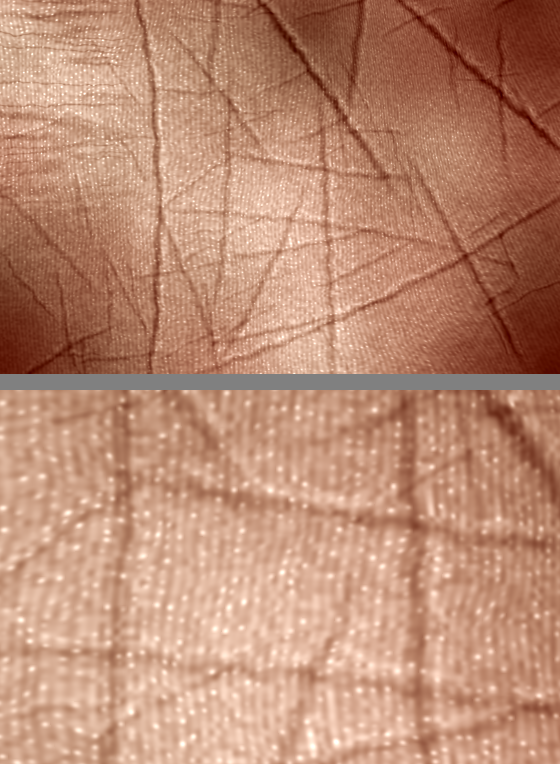
Top: the whole. Bottom: its middle third, enlarged.
Give the GLSL for this texture, as a Shadertoy shader.

```glsl
const vec3 SHADOW_SKIN = vec3(0.44, 0.20, 0.12);
const vec3 MIDDLE_SKIN = vec3(0.72, 0.52, 0.41);
const vec3 BRIGHT_SKIN = vec3(0.93, 0.78, 0.69);
const vec3 FLUSH = vec3(0.015, -0.014, -0.008);
const float BASE_LIGHT = 0.68;
const float RIDGE_SPACING = 0.0118;
const float BEAD_SPACING = 0.0100;
const float RIDGE_DEPTH = 0.024;
const float GRAIN_DEPTH = 0.13;
const float GLINT = 0.24;
const float WRINKLE_DEPTH = 0.13;
const float RIM_LIGHT = 0.32;
const int FINE_CREASES = 64;
const float TAU = 6.2831853;

float hash(vec2 p) {
    return fract(sin(dot(p, vec2(127.1, 311.7))) * 43758.5453);
}

float noise(vec2 p) {
    vec2 i = floor(p), f = fract(p);
    f = f * f * (3.0 - 2.0 * f);
    return mix(mix(hash(i), hash(i + vec2(1, 0)), f.x),
               mix(hash(i + vec2(0, 1)), hash(i + vec2(1, 1)), f.x), f.y);
}

float blob(vec2 p, vec2 centre, float radius) {
    vec2 q = (p - centre) / radius;
    return exp(-dot(q, q));
}

// Broad light over the rounded pads and shade toward the corners
float lightMap(vec2 p) {
    float light = BASE_LIGHT + 0.11 * (noise(p * 5.0) - 0.5) + 0.05 * (noise(p * 13.0) - 0.5);
    light += 0.15 * blob(p, vec2(0.08, 0.74), 0.36);
    light += 0.16 * blob(p, vec2(0.66, 0.46), 0.30);
    light += 0.18 * blob(p, vec2(0.85, 0.00), 0.30);
    light += 0.09 * blob(p, vec2(1.22, 0.62), 0.17);
    light -= 0.28 * blob(p, vec2(1.50, 0.95), 0.38);
    light -= 0.37 * blob(p, vec2(1.55, 0.00), 0.35);
    light -= 0.26 * blob(p, vec2(0.00, 0.05), 0.33);
    light -= 0.17 * blob(p, vec2(0.86, 0.98), 0.20);
    return light;
}

// Bowed, tapering groove with a lit rim on its left-hand normal side
float crease(vec2 p, vec2 a, vec2 b, float bow, float width, float depth) {
    float len = length(b - a);
    vec2 axis = (b - a) / len, q = p - a;
    float t = dot(q, axis) / len;
    float n = dot(q, vec2(-axis.y, axis.x)) - 4.0 * bow * t * (1.0 - t);
    float taper = smoothstep(0.0, 0.2, t) * (1.0 - smoothstep(0.7, 1.0, t));
    float groove = n / width, rim = groove - 2.0;
    return taper * depth * (RIM_LIGHT * exp(-rim * rim) - exp(-groove * groove));
}

float mainCreases(vec2 p) {
    float c = crease(p, vec2(0.31, 1.25), vec2(0.34, -0.30), 0.100, 0.0080, 0.21);
    c += crease(p, vec2(0.59, 1.13), vec2(1.11, 0.40), 0.012, 0.0090, 0.21);
    c += crease(p, vec2(0.94, 1.13), vec2(1.72, 0.41), -0.012, 0.0090, 0.19);
    c += crease(p, vec2(0.85, 0.82), vec2(0.89, -0.25), 0.010, 0.0090, 0.14);
    c += crease(p, vec2(0.61, 0.87), vec2(0.55, 0.05), 0.025, 0.0080, 0.12);
    c += crease(p, vec2(1.07, 0.62), vec2(1.44, -0.05), 0.005, 0.0080, 0.15);
    c += crease(p, vec2(0.40, -0.04), vec2(1.70, 0.62), -0.070, 0.0075, 0.15);
    c += crease(p, vec2(0.54, 0.61), vec2(1.18, 0.52), -0.020, 0.0075, 0.12);
    c += crease(p, vec2(0.38, 0.44), vec2(1.32, 0.31), 0.025, 0.0075, 0.11);
    c += crease(p, vec2(0.40, 0.48), vec2(0.62, -0.12), 0.020, 0.0075, 0.11);
    c += crease(p, vec2(0.84, 0.55), vec2(0.56, -0.02), 0.012, 0.0080, 0.12);
    c += crease(p, vec2(0.98, 1.15), vec2(0.92, 0.64), 0.004, 0.0090, 0.14);
    c += crease(p, vec2(0.42, 0.96), vec2(0.75, 0.52), 0.012, 0.0075, 0.12);
    c += crease(p, vec2(0.60, 1.12), vec2(0.56, 0.70), -0.008, 0.0090, 0.11);
    c += crease(p, vec2(1.34, 0.97), vec2(1.36, 0.48), -0.010, 0.0070, 0.11);
    c += crease(p, vec2(-0.08, 0.56), vec2(0.30, 0.17), 0.010, 0.0080, 0.08);
    c += crease(p, vec2(0.41, 0.42), vec2(0.65, 0.60), 0.008, 0.0060, 0.10);
    c += crease(p, vec2(0.52, 0.07), vec2(1.15, 0.24), -0.015, 0.0065, 0.12);
    c += crease(p, vec2(0.57, 0.31), vec2(1.10, 0.42), -0.020, 0.0060, 0.11);
    return c;
}

// Scattered lines, mostly rising gently, some steep
float fineCreases(vec2 p) {
    float c = 0.0;
    for (int i = 0; i < FINE_CREASES; i++) {
        float id = float(i);
        vec2 start = vec2(1.7 * hash(vec2(id, 1.0)) - 0.2, 1.1 * hash(vec2(id, 2.0)) - 0.05);
        float spread = hash(vec2(id, 3.0)) - 0.5;
        float angle = mod(id, 3.0) < 1.0 ? -1.25 + 0.7 * spread : 0.2 + 0.9 * spread;
        float len = mix(0.12, 0.42, hash(vec2(id, 4.0)));
        float bow = 0.10 * len * (hash(vec2(id, 5.0)) - 0.5);
        float size = hash(vec2(id, 6.0));
        vec2 end = start + len * vec2(cos(angle), sin(angle));
        c += crease(p, start, end, bow, mix(0.0032, 0.0060, size), mix(0.06, 0.10, size));
    }
    return c;
}

void mainImage(out vec4 fragColor, in vec2 fragCoord) {
    vec2 p = fragCoord / iResolution.y;
    vec2 wobble = vec2(noise(p * 24.0), noise(p * 24.0 + 40.0)) - 0.5;
    vec2 bent = p + 0.010 * wobble + 0.005 * (noise(p * 80.0) - 0.5);
    float light = lightMap(p);

    // Skin ridges broken into beads, tilting toward the right
    float tilt = 0.5 * smoothstep(0.8, 1.4, p.x);
    vec2 skin = vec2(p.x + tilt * (p.y - 0.2) + 0.05 * noise(p * 5.0), p.y) + 0.008 * wobble;
    vec2 bead = skin / vec2(RIDGE_SPACING, BEAD_SPACING);
    bead.y += hash(vec2(floor(bead.x), 5.0));
    float ridge = -cos(TAU * bead.x);
    float grain = noise(skin * vec2(140.0, 160.0) + 7.0);
    float relief = RIDGE_DEPTH * ridge + GRAIN_DEPTH * (grain - 0.5);

    // Dense crosswise wrinkles at the left
    float side = (1.0 - smoothstep(0.26, 0.40, p.x)) * smoothstep(0.25, 0.75, p.y);
    float fan = bent.y + 0.25 * (p.x - 0.2) * (p.y - 0.7);
    float strand = noise(vec2(p.x * 3.0, fan * 55.0));
    float wrinkle = 0.32 - exp(-pow((strand - 0.45) / 0.14, 2.0));
    float upright = exp(-pow((noise(vec2(bent.x * 28.0, p.y * 2.0)) - 0.5) / 0.08, 2.0));
    relief += side * (WRINKLE_DEPTH * wrinkle - 0.03 * upright);

    // Grooves, with their lit rims broken up by the grain
    float folds = mainCreases(bent) + fineCreases(bent);
    folds = folds > 0.0 ? folds * 2.0 * grain : folds;

    // Small moist glints, one per bead and of uneven strength
    vec2 cell = floor(bead);
    vec2 jitter = 0.35 * (vec2(hash(cell + 3.0), hash(cell + 9.0)) - 0.5);
    vec2 offset = (fract(bead) - 0.5 - jitter) / vec2(0.25, 0.24);
    float glint = GLINT * pow(hash(cell + 17.0), 3.0) * exp(-dot(offset, offset));
    glint *= smoothstep(0.35, 0.80, light) * (1.0 + 0.4 * side);

    float tone = light + folds + relief * smoothstep(0.1, 0.75, light) + glint;
    vec3 color = tone < MIDDLE_SKIN.r
        ? mix(SHADOW_SKIN, MIDDLE_SKIN, (tone - SHADOW_SKIN.r) / (MIDDLE_SKIN.r - SHADOW_SKIN.r))
        : mix(MIDDLE_SKIN, BRIGHT_SKIN, (tone - MIDDLE_SKIN.r) / (BRIGHT_SKIN.r - MIDDLE_SKIN.r));
    color += FLUSH * (2.0 * noise(p * 3.5 + 11.0) - 1.0 + 0.5 * smoothstep(0.7, 1.3, p.x));
    fragColor = vec4(clamp(color, 0.0, 1.0), 1.0);
}
```
